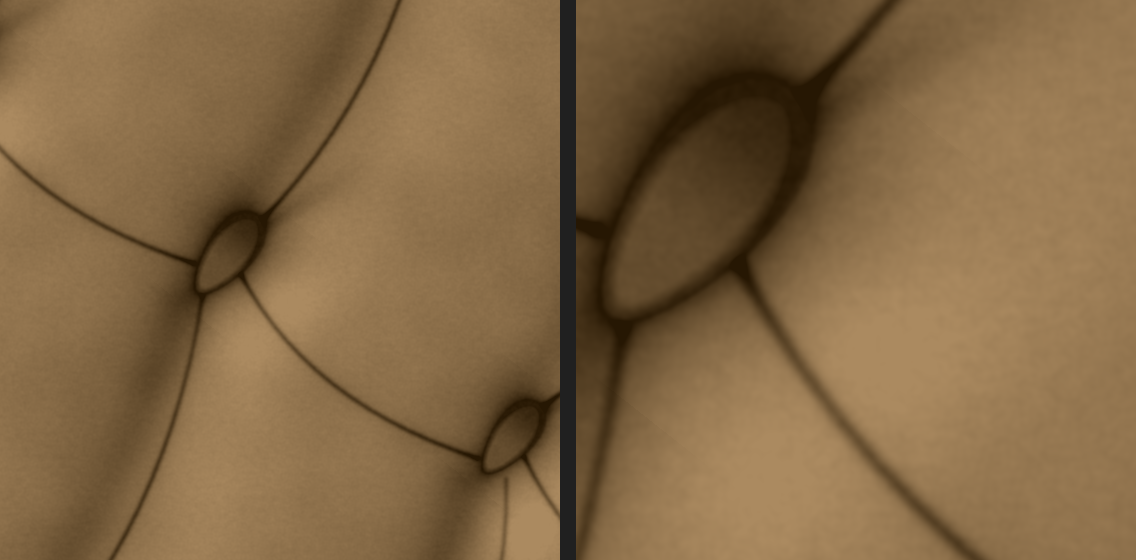
Left: the whole. Right: its middle third, enlarged.
Write a Shadertoy shader that draws this texture.

```glsl
// Tufted tan leather: slanted lattice of sunken buttons, curved seams and soft folds.

const vec2 FIRST_BUTTON = vec2(0.407, 0.546);
const vec2 STEP_ACROSS = vec2(0.507, -0.328);
const vec2 STEP_UP = vec2(0.423, 0.807);
const vec2 BUTTON_AXIS = vec2(0.62, 0.785);
const vec2 BUTTON_RADII = vec2(0.087, 0.041);
const vec3 DEEP_BROWN = vec3(0.15, 0.09, 0.01);
const vec3 PALE_TAN = vec3(0.67, 0.54, 0.375);

vec2 hashGradient(vec2 cell) {
    vec2 h = vec2(dot(cell, vec2(127.1, 311.7)), dot(cell, vec2(269.5, 183.3)));
    return fract(sin(h) * 43758.5) * 2.0 - 1.0;
}

float gradientNoise(vec2 p) {
    vec2 i = floor(p), f = fract(p);
    vec2 u = f * f * f * (f * (f * 6.0 - 15.0) + 10.0);
    vec2 e = vec2(0.0, 1.0);
    float low = mix(dot(hashGradient(i), f), dot(hashGradient(i + e.yx), f - e.yx), u.x);
    float high = mix(dot(hashGradient(i + e.xy), f - e.xy), dot(hashGradient(i + e.yy), f - e.yy), u.x);
    return mix(low, high, u.y);
}

float bell(float d, float width) {
    return exp(-d * d / (width * width));
}

// Distance to a segment (x) and position along it (y)
vec2 segmentInfo(vec2 p, vec2 a, vec2 b) {
    float t = clamp(dot(p - a, b - a) / dot(b - a, b - a), 0.0, 1.0);
    return vec2(length(p - mix(a, b, t)), t);
}

// Distance to a quadratic curve (x) and position along it (y)
vec2 curveInfo(vec2 p, vec2 a, vec2 control, vec2 b) {
    const int PIECES = 14;
    vec2 nearest = vec2(10.0, 0.0);
    vec2 previous = a;
    for (int k = 1; k <= PIECES; k++) {
        float t = float(k) / float(PIECES);
        vec2 next = mix(mix(a, control, t), mix(control, b, t), t);
        vec2 info = segmentInfo(p, previous, next);
        if (info.x < nearest.x) nearest = vec2(info.x, (float(k - 1) + info.y) / float(PIECES));
        previous = next;
    }
    return nearest;
}

// Stitched groove with a soft shadow around it
float seamShade(float d) {
    return 0.38 * bell(d, 0.0052) + 0.14 * exp(-d / 0.014);
}

// Tone change around one button; column bends the seams a little
float tuftTone(vec2 p, float column) {
    vec2 sag = vec2(0.0, -0.02 * column);
    vec2 lean = vec2(0.035 * column, 0.0);

    vec2 across = curveInfo(p, vec2(0.022, -0.034), vec2(0.142, -0.265) + sag, vec2(0.445, -0.364) + sag);
    vec2 upward = curveInfo(p, vec2(0.056, 0.056), vec2(0.3125, 0.316) + lean * 3.2, vec2(0.378, 0.732) + lean);
    vec2 fold = curveInfo(p, vec2(0.022, 0.072), vec2(0.211, 0.339), vec2(0.341, 0.716));
    vec2 ridge = curveInfo(p, vec2(0.17, 0.03), vec2(0.38, 0.27), vec2(0.455, 0.67));
    vec2 crease = segmentInfo(p, vec2(0.065, 0.052), vec2(0.285, 0.18));

    float tone = -seamShade(across.x);
    tone -= seamShade(upward.x) * mix(1.0, 0.65, smoothstep(0.6, 1.0, upward.y));
    tone += 0.07 * bell(upward.x, 0.045);

    // Deep fold left of the upward seam, lit swelling right of it
    tone -= (0.14 + 0.12 * smoothstep(0.6, 1.0, fold.y)) * bell(fold.x, 0.048);
    tone -= 0.16 * bell(fold.x, 0.13);
    tone += 0.13 * bell(ridge.x, 0.11);

    // Pinch running out from the button
    tone -= 0.22 * (1.0 - crease.y) * bell(crease.x, 0.014 + 0.025 * crease.y);

    // Light on the leather below the button
    tone += 0.17 * bell(length(p - vec2(0.105, -0.095)), 0.08);
    tone += 0.13 * bell(length(p - vec2(0.02, -0.17)), 0.08);
    return tone;
}

// Coordinates along and across the button, tapered toward its lower tip
vec2 buttonFrame(vec2 p, float scale) {
    vec2 q = vec2(dot(p, BUTTON_AXIS), dot(p, vec2(BUTTON_AXIS.y, -BUTTON_AXIS.x))) / scale;
    return vec2(q.x, q.y / (1.0 + 3.0 * q.x * step(abs(q.x), 0.12)));
}

float buttonDistance(vec2 q) {
    float k = length(q / BUTTON_RADII);
    float slope = length(q / (BUTTON_RADII * BUTTON_RADII));
    return k * (k - 1.0) / max(slope, 0.001);
}

float buttonTone(vec2 q, float d) {
    float slopeShade = 0.34 * smoothstep(-0.03, 0.075, q.x);
    float rim = 0.36 * smoothstep(-0.016, 0.0, d);
    return max(0.46 - slopeShade - rim, 0.03);
}

void mainImage(out vec4 fragColor, in vec2 fragCoord) {
    vec2 uv = fragCoord / iResolution.xy;
    float pixel = 1.0 / iResolution.y;

    // Broad unevenness of the hide
    float tone = 0.785 + 0.1 * gradientNoise(uv * 4.0 + 3.0) + 0.05 * gradientNoise(uv * 13.0);
    float cover = 0.0;
    float insideTone = 0.0;

    for (int row = -1; row <= 1; row++) {
        for (int column = -1; column <= 1; column++) {
            float c = float(column);
            vec2 p = uv - FIRST_BUTTON - c * STEP_ACROSS - float(row) * STEP_UP;
            tone += tuftTone(p, c);
            vec2 q = buttonFrame(p, 1.0 - 0.1 * c);
            float d = buttonDistance(q);
            tone -= 0.42 * exp(-max(d, 0.0) / 0.012) + 0.12 * bell(max(d, 0.0), 0.05);
            float mask = 1.0 - smoothstep(-0.003 - pixel, 0.003 + pixel, d);
            insideTone = mix(insideTone, buttonTone(q, d), mask);
            cover = max(cover, mask);
        }
    }
    tone = mix(tone, insideTone, cover);

    // Fine leather grain
    tone += 0.05 * gradientNoise(uv * vec2(75.0, 95.0)) + 0.04 * gradientNoise(uv * 190.0);
    fragColor = vec4(mix(DEEP_BROWN, PALE_TAN, clamp(tone, 0.0, 1.0)), 1.0);
}
```
